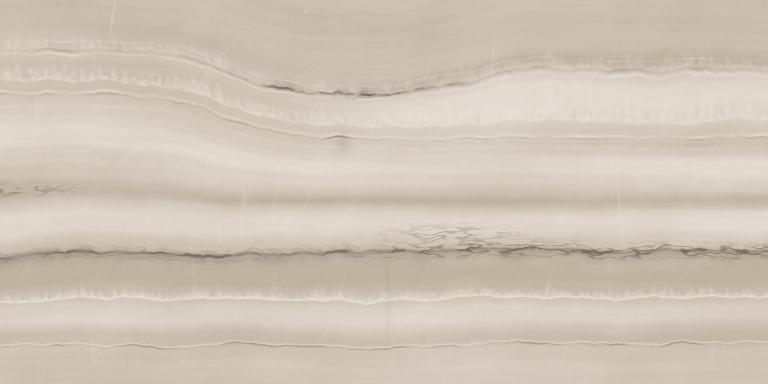
Write a Shadertoy shader that draws this texture.

```glsl
// Pale onyx slab: soft horizontal strata folded by a smooth displacement,
// with broken dark veins, milky crystal fringes and faint slanted cracks.
// Strata and veins share one folded height; gradient noise breaks them up.
const vec3 SHADE = vec3(0.752, 0.700, 0.630);
const vec3 PALE  = vec3(0.890, 0.853, 0.817);
const vec3 MILK  = vec3(0.925, 0.895, 0.860);
const vec3 VEIN  = vec3(0.400, 0.355, 0.305);
// Heights of the veins in folded space
const float HAIR_LEVEL = 0.100, FRINGE_LEVEL = 0.222, MAIN_LEVEL = 0.342;
const float LOWER_LEVEL = 0.745, UPPER_LEVEL = 0.865;
const int   CRACKS = 64;
const float CRACK_STRENGTH = 0.50;
const float BAND_CONTRAST = 1.15;
const float GRAIN = 0.010;

vec2 hash2(vec2 p) {
    vec3 q = fract(p.xyx * vec3(0.1031, 0.1030, 0.0973));
    q += dot(q, q.yzx + 33.33);
    return fract((q.xx + q.yz) * q.zy);
}

float corner(vec2 cell, vec2 offset) { return dot(hash2(cell) * 2.0 - 1.0, offset); }

// Gradient noise, roughly -0.7 to 0.7
float noise(vec2 p) {
    vec2 i = floor(p), f = p - i, e = vec2(1.0, 0.0);
    vec2 u = f * f * f * (f * (f * 6.0 - 15.0) + 10.0);
    return mix(mix(corner(i, f), corner(i + e, f - e), u.x),
               mix(corner(i + e.yx, f - e.yx), corner(i + e.xx, f - e.xx), u.x), u.y);
}

float fbm(vec2 p) {
    float sum = 0.0, amp = 1.0;
    for (int i = 0; i < 4; i++, amp *= 0.5) {
        sum += amp * noise(p);
        p = p * 2.03 + 17.3;
    }
    return sum;
}

float bell(float d, float width) { return exp(-d * d / (width * width)); }

// Thin line that never gets narrower than a pixel
float line(float d, float width) { return bell(d, max(width, 0.6 / iResolution.y)); }

// Patchy crystal needles standing on a layer at d = 0
float fringe(float x, float d, float height) {
    float needle = 0.6 + 1.1 * noise(vec2(x * 75.0, d * 20.0)) + 0.8 * noise(vec2(x * 15.0, 4.0));
    float mottle = 0.75 + 0.8 * noise(vec2(x * 60.0, d * 90.0));
    return mottle * smoothstep(-0.003, 0.003, d) * (1.0 - smoothstep(0.0, height * max(needle, 0.1), d));
}

// Sag of the upper layers, partly recovered on the right
float fold(vec2 p) {
    float sag = 0.11 * smoothstep(0.40, 0.86, p.x) * smoothstep(0.40, 0.66, p.y);
    float rise = 0.065 * smoothstep(0.96, 1.35, p.x) * smoothstep(0.62, 0.84, p.y);
    return sag - rise + 0.022 * fbm(vec2(p.x * 2.6, p.y * 1.8 + 5.0));
}

// Broad light and dark layers, 0 = shade, 1 = pale
float strata(float x, float v) {
    float right = smoothstep(0.65, 1.25, x);
    float tone = -0.14 * smoothstep(0.86, 0.95, v);
    tone += 0.40 * right * bell(v - 0.815, 0.035) - 0.38 * right * bell(v - 0.885, 0.022);
    tone += 0.40 * bell(v - 0.630, 0.065) - 0.42 * bell(v - 0.500, 0.030);
    tone += 0.42 * bell(v - 0.425, 0.045) - 0.46 * bell(v - 0.285, 0.050);
    tone += 0.22 * bell(v - 0.180, 0.030) - 0.22 * bell(v - 0.120, 0.020);
    tone += 0.34 * noise(vec2(x * 1.3, v * 8.0)) + 0.16 * noise(vec2(x * 0.9, v * 34.0));
    return 0.48 + BAND_CONTRAST * (tone + 0.08 * noise(vec2(x * 1.5, v * 95.0)));
}

// Slanted broken hairlines, each with a soft glow on one side
float cracks(vec2 p) {
    float sum = 0.0, bend = 0.012 * noise(p * 9.0) + 0.003 * noise(p * 40.0);
    for (int i = 0; i < CRACKS; i++) {
        vec2 place = hash2(vec2(float(i), 3.0)), kind = hash2(vec2(float(i), 17.0));
        float angle = mix(0.65, 1.70, kind.x), reach = 0.03 + 0.13 * kind.y * kind.y;
        vec2 dir = vec2(cos(angle), sin(angle)), q = p - place * vec2(2.0, 1.0);
        float across = dot(q, vec2(dir.y, -dir.x)) + bend;
        float fade = 1.0 - smoothstep(0.2 * reach, reach, abs(dot(q, dir)));
        float glow = 0.25 * exp(-abs(across) / 0.02) * smoothstep(-0.003, 0.003, across);
        sum += fade * (line(across, 0.0022) + glow) * (0.25 + 0.75 * kind.x * place.y);
    }
    return sum * smoothstep(-0.5, 0.3, noise(p * 14.0));
}

void mainImage(out vec4 fragColor, in vec2 fragCoord) {
    vec2 p = fragCoord / iResolution.y;
    float x = p.x, v = p.y + fold(p), cloud = fbm(p * vec2(5.0, 9.0));
    float w = v + 0.010 * fbm(vec2(x * 13.0, p.y * 6.0));
    float upper = w - UPPER_LEVEL, lower = w - LOWER_LEVEL, main = w - MAIN_LEVEL;
    float broken = smoothstep(-0.15, 0.45, fbm(vec2(x * 9.0, v * 7.0)));

    // Layer tones with clouds and slanted sheen
    float sheen = noise(vec2(x * 8.0 - p.y * 5.0, x * 1.5 + p.y * 2.5));
    vec3 color = mix(SHADE, PALE, clamp(strata(x, v) + 0.10 * cloud + 0.10 * sheen, 0.0, 1.0));

    // Milky lines, fringes and cracks
    float milk = 0.55 * line(upper + 0.011, 0.004) + 0.50 * line(lower - 0.007, 0.004);
    milk += 0.30 * line(upper - 0.022, 0.002) + 0.25 * line(v - 0.715, 0.003);
    milk *= 0.45 + 0.75 * broken;
    milk += 0.45 * line(w - FRINGE_LEVEL, 0.0025) + 0.45 * line(w - HAIR_LEVEL - 0.004, 0.0025);
    milk += 0.60 * fringe(x, w - FRINGE_LEVEL, 0.035) + 0.60 * fringe(x, lower - 0.035, 0.060);
    milk += 0.40 * fringe(x, upper, 0.050) + CRACK_STRENGTH * cracks(p);
    color = mix(color, MILK, clamp(milk, 0.0, 0.85));

    // Broken dark veins, heavier in the sag and along the seam
    float sagged = bell(x - 0.88, 0.24);
    float dark = line(upper, 0.003) * (0.15 + 0.60 * sagged) + 0.18 * bell(upper - 0.006, 0.014) * (0.4 + sagged);
    dark += line(lower, 0.003) * (0.15 + 0.40 * bell(x - 0.68, 0.25)) + 0.30 * line(w - HAIR_LEVEL, 0.0025);
    dark = dark * (0.2 + broken) + line(main, 0.004) * (0.25 + 0.35 * broken) + 0.24 * bell(main + 0.006, 0.015);

    // Wispy filaments around the seam and in side pockets
    float ridge = noise(vec2(x * 9.0, w * 65.0)) + 0.5 * noise(vec2(x * 32.0, w * 120.0));
    float pocket = bell(main, 0.018) * (0.4 + 0.6 * smoothstep(0.9, 1.2, x)) + 0.7 * sagged * bell(upper, 0.010);
    pocket += 0.7 * bell(p.y - 0.39, 0.022) * bell(x - 1.18, 0.14) + 0.9 * bell(p.y - 0.505, 0.014) * bell(x - 0.04, 0.13);
    dark += 0.50 * pocket * (1.0 - smoothstep(0.0, 0.16, abs(ridge)));

    // Upright stains where the layers are faulted
    dark += 0.35 * bell(x - 0.893, 0.018) * bell(p.y - 0.625, 0.025) * (0.6 + cloud);
    dark += 0.14 * line(x - 1.01 + w - v, 0.005) * bell(p.y - 0.22, 0.10) * (0.3 + broken);
    color = mix(color, VEIN, clamp(dark, 0.0, 0.8));
    color += GRAIN * (noise(p * 110.0) + noise(p * vec2(35.0, 60.0)));
    fragColor = vec4(color, 1.0);
}
```
